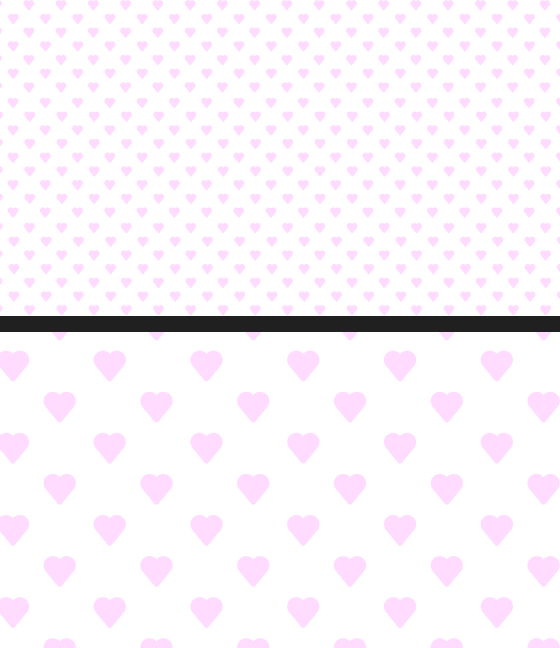
Top, the full canvas; bottom, a detail of the centre.
Write a Shadertoy shader that draws this pattern.

```glsl
const float CANVAS_HEIGHT = 432.0;          // design units per canvas height
const vec2 PITCH = vec2(44.1, 18.72);       // heart spacing across, row spacing down
const float BLOCK_ROWS = 9.0;               // rows in one block
const float BLOCK_HEIGHT = 171.0;           // slightly more than its rows: a seam
const vec2 FIRST_HEART = vec2(17.8, 140.8); // centre, measured from the top left
const float ODD_ROW_SHIFT = 22.8;
const float BLOCK_SHIFT = 22.5;

const vec2 LOBE = vec2(3.15, 2.8);
const float LOBE_RADIUS = 4.2;
const vec2 TIP = vec2(0.0, -5.8);
const float TIP_RADIUS = 1.2;

const vec3 PAPER = vec3(1.0);
const vec3 PINK = vec3(1.0, 0.86, 1.0);

// Distance to the hull of two circles
float taperedCapsule(vec2 p, vec2 a, float ra, vec2 b, float rb) {
    float len = length(b - a);
    vec2 axis = (b - a) / len;
    p -= a;
    vec2 q = vec2(abs(p.x * axis.y - p.y * axis.x), dot(p, axis));
    float s = (ra - rb) / len;
    float c = sqrt(1.0 - s * s);
    float k = dot(q, vec2(-s, c));
    if (k < 0.0) return length(q) - ra;
    if (k > c * len) return length(q - vec2(0.0, len)) - rb;
    return dot(q, vec2(c, s)) - ra;
}

// Two mirrored lobes tapering to a shared tip
float heart(vec2 p) {
    return taperedCapsule(vec2(abs(p.x), p.y), LOBE, LOBE_RADIUS, TIP, TIP_RADIUS);
}

// Offset from the centre of the nearest heart, y upwards
vec2 heartCell(vec2 p) {
    float y = p.y - FIRST_HEART.y + 0.5 * PITCH.y;
    float block = floor(y / BLOCK_HEIGHT);
    y -= block * BLOCK_HEIGHT;
    float row = min(floor(y / PITCH.y), BLOCK_ROWS - 1.0);
    float x = p.x - FIRST_HEART.x - block * BLOCK_SHIFT - mod(row, 2.0) * ODD_ROW_SHIFT;
    x = mod(x + 0.5 * PITCH.x, PITCH.x) - 0.5 * PITCH.x;
    return vec2(x, (row + 0.5) * PITCH.y - y);
}

void mainImage(out vec4 fragColor, in vec2 fragCoord) {
    float pixel = CANVAS_HEIGHT / iResolution.y;
    vec2 p = vec2(fragCoord.x, iResolution.y - fragCoord.y) * pixel;

    float d = heart(heartCell(p));
    float coverage = clamp(0.5 - d / pixel, 0.0, 1.0);
    fragColor = vec4(mix(PAPER, PINK, coverage), 1.0);
}
```
